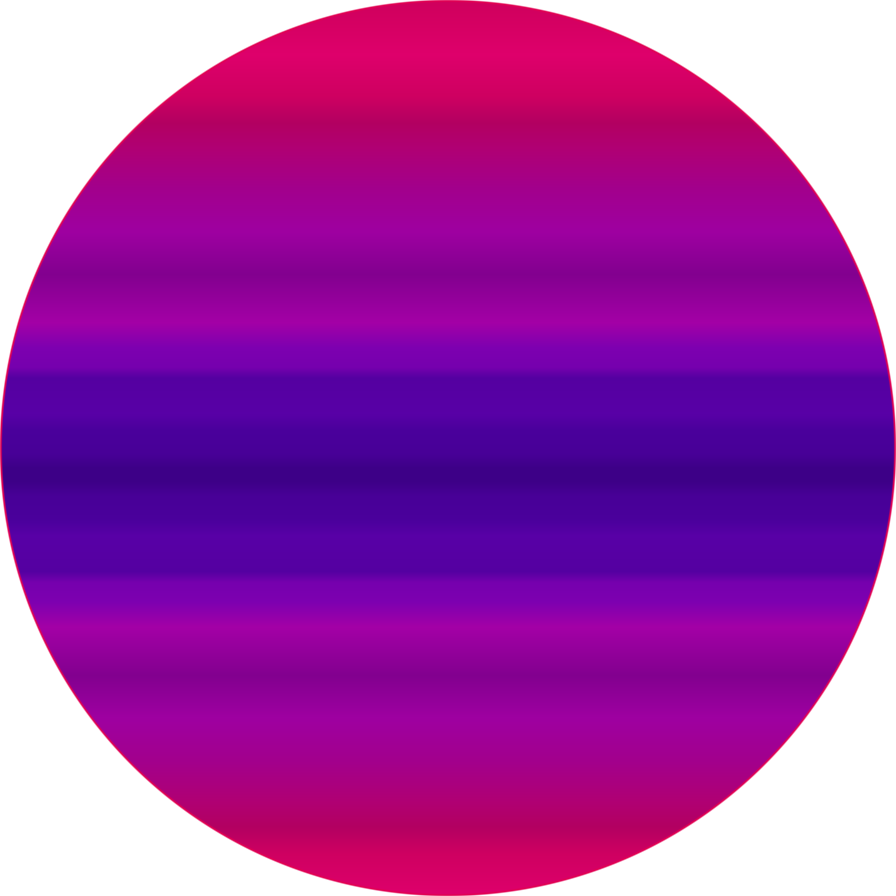
This background is drawn by a Shadertoy shader. Its source:

```glsl
// Colour stops: distance from the dark band, red, blue (green stays zero)
const vec3 STOPS[16] = vec3[16](
    vec3(0.008, 0.24, 0.53), vec3(0.023, 0.28, 0.59),
    vec3(0.050, 0.29, 0.61), vec3(0.068, 0.345, 0.65),
    vec3(0.108, 0.33, 0.63), vec3(0.120, 0.46, 0.68),
    vec3(0.142, 0.49, 0.69), vec3(0.170, 0.64, 0.65),
    vec3(0.224, 0.51, 0.56), vec3(0.271, 0.62, 0.63),
    vec3(0.319, 0.635, 0.55), vec3(0.365, 0.69, 0.45),
    vec3(0.393, 0.70, 0.38), vec3(0.423, 0.81, 0.38),
    vec3(0.469, 0.87, 0.42), vec3(0.530, 0.81, 0.36));

vec3 bandColor(float dist) {
    vec2 redBlue = STOPS[0].yz;
    for (int i = 1; i < 16; i++) {
        float t = (dist - STOPS[i - 1].x) / (STOPS[i].x - STOPS[i - 1].x);
        redBlue = mix(redBlue, STOPS[i].yz, clamp(t, 0.0, 1.0));
    }
    return vec3(redBlue.x, 0.0, redBlue.y);
}

void mainImage(out vec4 fragColor, in vec2 fragCoord) {
    float size = min(iResolution.x, iResolution.y);
    vec2 p = (fragCoord - 0.5 * iResolution.xy) / size;
    float pixel = 1.0 / size;
    float edge = length(p) - 0.5;

    // Horizontal bands mirrored about a line just below the centre
    vec3 color = bandColor(abs(p.y + 0.03));

    // Thin crimson rim
    float rim = smoothstep(-pixel, pixel, edge + 0.002);
    color = mix(color, vec3(0.88, 0.0, 0.32), rim);

    // White surround
    float outside = smoothstep(-pixel, pixel, edge);
    fragColor = vec4(mix(color, vec3(1.0), outside), 1.0);
}
```
